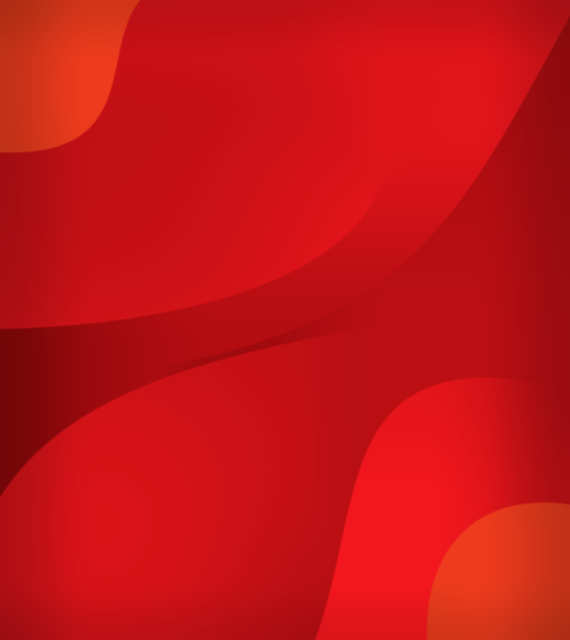
A Shadertoy shader for this background:

```glsl
// Layered red waves with soft glows and orange corner shapes.

struct Curve { vec2 a, b, c, d; };

// Canvas width relative to its height, used as the design space
const float ASPECT = 0.89;

// Wave outlines as cubic curves, origin at the lower left
const Curve UPPER_WAVE = Curve(vec2(0.0, 0.486), vec2(0.286, 0.491), vec2(0.602, 0.570), vec2(0.602, 0.766));
const Curve RIGHT_WAVE = Curve(vec2(0.247, 0.427), vec2(0.651, 0.499), vec2(0.723, 0.674), vec2(0.888, 0.971));
const Curve LOWER_WAVE = Curve(vec2(0.0, 0.223), vec2(0.104, 0.388), vec2(0.326, 0.440), vec2(0.547, 0.484));
const Curve BRIGHT_HILL = Curve(vec2(0.492, 0.0), vec2(0.573, 0.219), vec2(0.514, 0.479), vec2(0.888, 0.393));
const Curve ORANGE_HILL = Curve(vec2(0.667, 0.0), vec2(0.661, 0.141), vec2(0.742, 0.232), vec2(0.888, 0.212));
const Curve ORANGE_DROP = Curve(vec2(0.0, 0.762), vec2(0.224, 0.753), vec2(0.154, 0.922), vec2(0.219, 1.0));

const vec3 DEEP_RED = vec3(0.42, 0.01, 0.015);
const vec3 BRIGHT_RED = vec3(0.92, 0.085, 0.11);
const vec3 ORANGE = vec3(0.94, 0.23, 0.115);
const vec3 DARK_ORANGE = vec3(0.88, 0.23, 0.10);

const float EDGE_SOFTNESS = 0.0022;
const float SIDE_SHADE = 0.16;
const float END_SHADE = 0.09;
const int SOLVE_STEPS = 14;

vec2 curvePoint(Curve k, float t) {
    float s = 1.0 - t;
    return s * s * s * k.a + 3.0 * s * s * t * k.b + 3.0 * s * t * t * k.c + t * t * t * k.d;
}

vec2 curveTangent(Curve k, float t) {
    float s = 1.0 - t;
    return normalize(s * s * (k.b - k.a) + 2.0 * s * t * (k.c - k.b) + t * t * (k.d - k.c));
}

// Approximate signed distance, positive to the left of the curve
float curveSide(vec2 p, Curve k) {
    vec2 axis = k.d - k.a;
    float lo = 0.0, hi = 1.0;
    for (int i = 0; i < SOLVE_STEPS; i++) {
        float mid = 0.5 * (lo + hi);
        if (dot(curvePoint(k, mid) - p, axis) < 0.0) lo = mid;
        else hi = mid;
    }
    float t = 0.5 * (lo + hi);
    vec2 along = curveTangent(k, t);
    vec2 offset = p - curvePoint(k, t);
    return along.x * offset.y - along.y * offset.x;
}

float cover(float side, float softness) {
    return smoothstep(-softness, softness, side);
}

float glow(vec2 p, vec2 center, float radius) {
    vec2 q = (p - center) / radius;
    return exp(-dot(q, q));
}

// Red tone whose red channel equals the given level
vec3 redTone(float level) {
    return mix(DEEP_RED, BRIGHT_RED, (level - DEEP_RED.r) / (BRIGHT_RED.r - DEEP_RED.r));
}

void mainImage(out vec4 fragColor, in vec2 fragCoord) {
    vec2 uv = fragCoord / iResolution.xy;
    vec2 p = uv * vec2(ASPECT, 1.0);
    float soft = max(EDGE_SOFTNESS, 0.8 / iResolution.y);

    // Band rising from the dark left to the glowing upper right
    float band = mix(0.53, 0.70, smoothstep(-0.05, 0.36, p.x))
               + 0.19 * smoothstep(0.44, 0.84, p.y) - 0.04 * smoothstep(0.88, 1.0, p.y);
    vec3 color = redTone(band);

    // Upper wave, its edge dissolving toward the top
    float upperSide = curveSide(p, UPPER_WAVE);
    float upperSoft = mix(soft, 0.32, smoothstep(0.68, 0.90, p.y));
    float upper = 0.755 + 0.06 * exp(-max(upperSide, 0.0) / 0.1)
                + 0.07 * glow(p, vec2(0.54, 0.68), 0.2) + 0.05 * smoothstep(0.8, 1.0, p.y);
    color = mix(color, redTone(upper), cover(upperSide, upperSoft));

    // Shaded wave on the right, tapering out to the left
    float right = 0.735 - 0.07 * smoothstep(0.45, 0.95, p.y) - 0.11 * (1.0 - smoothstep(0.38, 0.62, p.x));
    float rightMask = cover(-curveSide(p, RIGHT_WAVE), soft) * smoothstep(0.22, 0.33, p.x);
    color = mix(color, redTone(right), rightMask);

    // Lower left wave, blending into the shaded one
    float lower = 0.745 + 0.11 * glow(p, vec2(0.16, 0.18), 0.30) - 0.05 * glow(p, vec2(0.5, 0.04), 0.16);
    float lowerMask = cover(-curveSide(p, LOWER_WAVE), soft)
                    * (1.0 - smoothstep(0.46, 0.60, p.x) * smoothstep(0.1, 0.3, p.y));
    color = mix(color, redTone(lower), lowerMask);

    // Bright hill at the lower right
    float hill = mix(0.95, 0.79, smoothstep(0.66, 0.89, p.x)) - 0.06 * smoothstep(0.2, 0.42, p.y);
    color = mix(color, redTone(hill), cover(-curveSide(p, BRIGHT_HILL), soft));

    // Orange corners
    vec3 hillOrange = mix(DARK_ORANGE, ORANGE, glow(p, vec2(0.76, 0.13), 0.16));
    color = mix(color, hillOrange, cover(-curveSide(p, ORANGE_HILL), soft));
    vec3 dropOrange = mix(DARK_ORANGE, ORANGE, glow(p, vec2(0.13, 0.86), 0.14));
    color = mix(color, dropOrange, cover(curveSide(p, ORANGE_DROP), soft));

    // Darkened borders
    vec2 border = min(uv, 1.0 - uv);
    color *= 1.0 - SIDE_SHADE * (1.0 - smoothstep(0.0, 0.17, border.x));
    color *= 1.0 - END_SHADE * (1.0 - smoothstep(0.0, 0.10, border.y));

    fragColor = vec4(color, 1.0);
}
```
